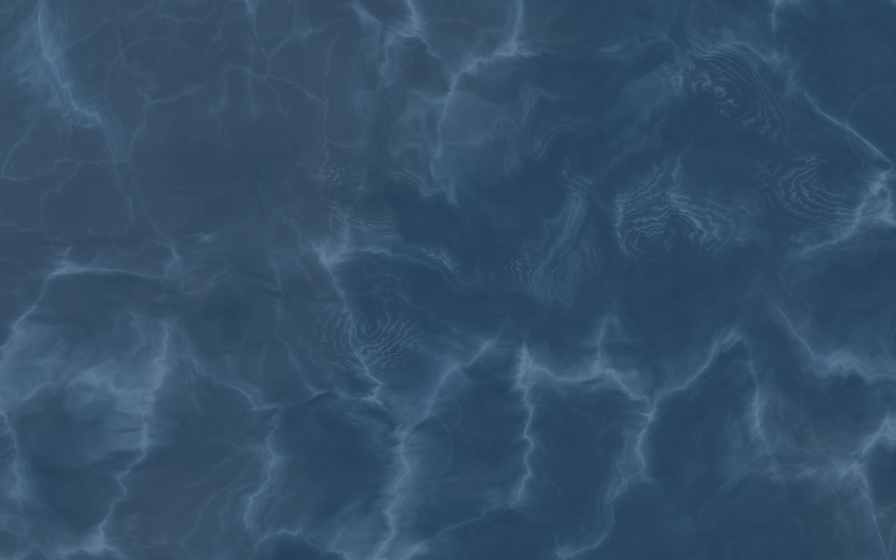
Give the GLSL for this texture, as a Shadertoy shader.

```glsl
vec2 hash2(vec2 p) {
    return fract(sin(vec2(dot(p, vec2(127.1, 311.7)), dot(p, vec2(269.5, 183.3)))) * 43758.5);
}

// Layered sines, each octave turned and bent by the one before
float waves(vec2 p) {
    float sum = 0.0, amp = 0.45;
    for (int i = 0; i < 7; i++) {
        p = mat2(0.8, 0.6, -0.6, 0.8) * p * 1.7 + 1.3;
        p += 0.55 * sin(p.yx * 1.1 + float(i));
        sum += amp * sin(p.x) * cos(p.y);
        amp *= 0.62;
    }
    return sum;
}

// Thin bright lines along the zero level of the waves
float filaments(vec2 p) {
    return exp(-abs(waves(p)) * 13.0);
}

// Cellular noise: x is zero on cell borders, y is zero where three cells meet
vec2 cellBorders(vec2 p) {
    vec2 cell = floor(p);
    vec3 near = vec3(9.0);
    for (int j = -2; j <= 2; j++) {
        for (int i = -2; i <= 2; i++) {
            vec2 id = cell + vec2(i, j);
            float d = length(id + 0.05 + 0.9 * hash2(id) - p);
            if (d < near.x) near = vec3(d, near.xy);
            else if (d < near.y) near = vec3(near.x, d, near.y);
            else near.z = min(near.z, d);
        }
    }
    return near.yz - near.x;
}

// Patches of fine, broken ripple lines
float ripples(vec2 p, float bend) {
    float sum = 0.0;
    for (int i = 0; i < 7; i++) {
        vec2 rnd = hash2(vec2(i, 5.7));
        vec2 q = p - vec2(0.6 + 0.9 * rnd.x, 0.2 + 0.7 * rnd.y);
        float tilt = 2.0 * rnd.y - 1.2;
        q = mat2(cos(tilt), sin(tilt), -sin(tilt), cos(tilt)) * q;
        float r = length(q * vec2(1.0, 1.9));
        float crest = pow(0.5 + 0.5 * sin(r * 290.0 + bend * 16.0), 3.0);
        sum += crest * smoothstep(0.19, 0.06, r) * smoothstep(-0.2, 0.4, bend);
    }
    return sum;
}

// Faint thin rings of bubbles
float bubbles(vec2 p) {
    float sum = 0.0;
    for (int i = 0; i < 24; i++) {
        vec2 rnd = hash2(vec2(i, 2.3));
        vec2 q = p - rnd * vec2(1.6, 1.0);
        float radius = mix(0.015, 0.095, pow(fract(rnd.x * 17.0), 2.0));
        float d = length(q) - radius;
        float side = 0.55 + 0.45 * sin(atan(q.y, q.x) + 6.3 * rnd.y);
        sum += side * (smoothstep(0.005, 0.0, abs(d)) + 0.25 * smoothstep(0.004, -0.004, d));
    }
    return sum;
}

void mainImage(out vec4 fragColor, in vec2 fragCoord) {
    vec2 p = fragCoord / iResolution.y;
    vec2 warp = vec2(waves(p * 2.2), waves(p * 2.2 + 7.0));
    vec2 ragged = vec2(waves(p * 9.0 + 3.0), waves(p * 9.0 + 8.0));
    vec2 q = p + 0.13 * warp + 0.012 * ragged;

    float cloud = waves(p * 1.4 + 4.0);
    float silk = waves(q * vec2(7.0, 11.0) + 2.0);
    float grain = waves(q * vec2(24.0, 34.0) + 5.0);
    float strength = smoothstep(-0.35, 0.45, waves(p * 3.2 + 11.0) + 0.25 * silk);

    // Caustic veins, broken in places and widening at their junctions
    vec2 border = cellBorders(q * vec2(4.4, 3.2) + 0.1 * silk + 3.0);
    float halo = exp(-border.x * 6.5) * (0.15 + 0.85 * strength);
    float core = exp(-border.x * 24.0) * (0.12 + 0.88 * strength);
    float knot = exp(-border.y * 5.5) * smoothstep(-0.35, 0.5, silk + 0.4 * grain);

    // Secondary threads and filaments drifting off the veins
    vec2 thread = cellBorders(q * vec2(8.0, 9.0) + 0.5 * warp.yx + 0.25 * silk);
    float wisp = exp(-thread.x * 20.0) * smoothstep(-0.15, 0.5, cloud + 0.7 * silk);
    float strands = filaments(q * vec2(8.0, 5.0) + 0.6 * warp)
                  * (0.12 + 0.5 * halo + 0.3 * smoothstep(0.0, 0.5, silk));

    // Deep water, from teal to slate
    vec3 color = mix(vec3(0.16, 0.272, 0.365), vec3(0.212, 0.3, 0.385),
                     smoothstep(-0.3, 0.3, cloud + 0.2 * silk + 0.25 * (0.75 - p.x)));
    color += 0.014 * silk + 0.011 * grain;

    // Blue haze, then pale light
    float haze = halo * (0.8 + 0.8 * silk + 0.4 * grain) + 0.3 * wisp + 0.35 * strands;
    color = mix(color, vec3(0.235, 0.36, 0.48), clamp(haze, 0.0, 0.9));
    float light = core * (0.5 + 0.35 * grain) + 0.75 * knot * strength
                + 0.18 * wisp + 0.35 * strands
                + 0.4 * ripples(p + 0.03 * warp, silk + 0.3 * grain);
    color = mix(color, vec3(0.385, 0.49, 0.585), clamp(light, 0.0, 0.85));
    color += vec3(0.022, 0.021, 0.02) * bubbles(p);

    fragColor = vec4(color, 1.0);
}
```
